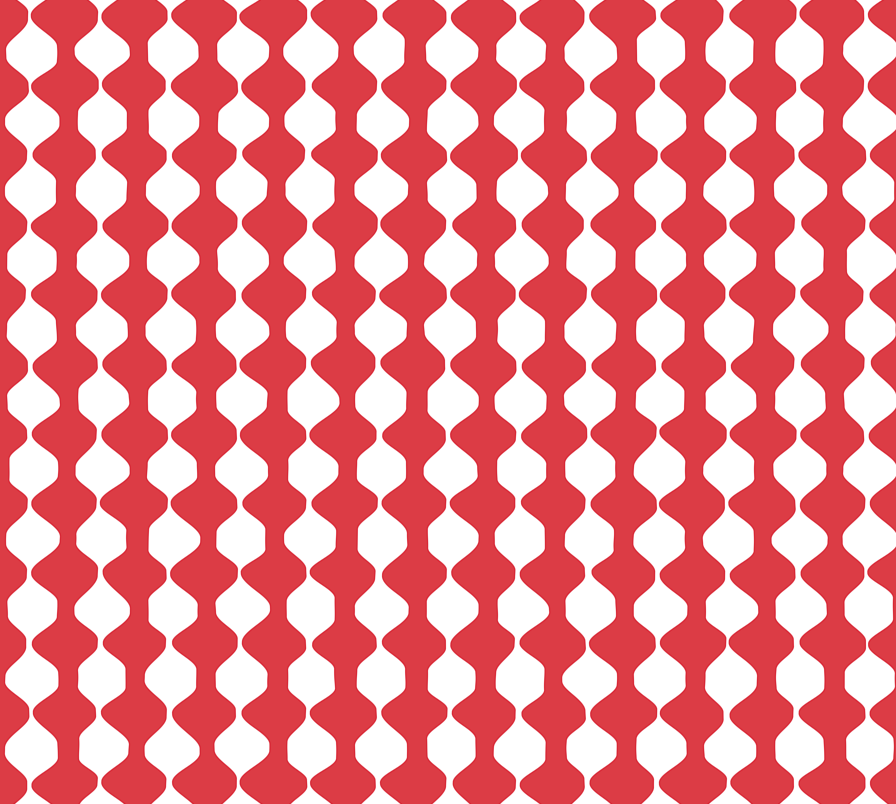
This pattern is drawn by a Shadertoy shader. Its source:

```glsl
#define COLUMNS 12.84
#define PHASE vec2(0.425, 0.30)
#define LEFT_REACH 0.325
#define RIGHT_REACH 0.405
#define REACH_VARIATION 0.07
#define NECK_HALF 0.034
#define NECK_SWAY 0.035
#define WOBBLE 0.022
#define RIM_WIDTH 0.012
#define RED vec3(0.863, 0.237, 0.27)
#define RIM_RED vec3(0.845, 0.15, 0.205)
#define WHITE vec3(1.0)

float hash(vec2 p) {
    vec3 q = fract(vec3(p.xyx) * 0.1031);
    q += dot(q, q.yzx + 33.33);
    return fract((q.x + q.y) * q.z);
}

vec2 gradientAt(vec2 cell) {
    float angle = 6.2832 * hash(cell + 71.0);
    return vec2(cos(angle), sin(angle));
}

float gradientNoise(vec2 p) {
    vec2 i = floor(p), f = fract(p);
    vec2 u = f * f * f * (f * (f * 6.0 - 15.0) + 10.0);
    vec2 e = vec2(0.0, 1.0);
    float bottom = mix(dot(gradientAt(i), f),
                       dot(gradientAt(i + e.yx), f - e.yx), u.x);
    float top = mix(dot(gradientAt(i + e.xy), f - e.xy),
                    dot(gradientAt(i + e.yy), f - e.yy), u.x);
    return mix(bottom, top, u.y);
}

// Left and right borders of one strand at height y, relative to its axis
vec2 strandEdges(float column, float y) {
    y += 0.07 * gradientNoise(vec2(column * 5.3 + 0.4, y * 0.9));
    float row = floor(y), f = y - row;
    float fromNeck = min(f, 1.0 - f);
    vec2 bead = vec2(column, row) + 40.0;
    vec2 neck = vec2(column, floor(y + 0.5)) + 90.0;

    // Pinched neck, shared by the beads above and below
    float sway = NECK_SWAY * (hash(neck) - 0.5);
    float halfNeck = NECK_HALF * mix(0.55, 1.35, hash(neck + 17.0));
    vec2 neckEdges = sway + vec2(-halfNeck, halfNeck);

    // Narrow beads have flat sides, wide ones come to a soft point
    vec2 pointed = vec2(hash(bead + 5.0), hash(bead + 23.0));
    vec2 reach = vec2(LEFT_REACH, RIGHT_REACH) + REACH_VARIATION * (pointed - 0.5);
    vec2 riseEnd = 0.34 + 0.12 * pointed + 0.03 * step(0.5, f);
    vec2 swell = smoothstep(vec2(0.05, 0.01), riseEnd, vec2(fromNeck));

    // Uneven hand-cut borders
    vec2 wobble = vec2(gradientNoise(vec2(column * 3.7 + 0.3, y * 3.0)),
                       gradientNoise(vec2(column * 3.7 + 50.6, y * 3.0)));
    return mix(neckEdges, reach * vec2(-1.0, 1.0), swell) + WOBBLE * wobble;
}

void mainImage(out vec4 fragColor, in vec2 fragCoord) {
    float pixel = COLUMNS / iResolution.x;
    vec2 p = fragCoord * pixel - PHASE;
    float column = floor(p.x + 0.5);
    float x = p.x - column;

    // Horizontal gaps turned into true distances by the border slope
    vec2 edges = strandEdges(column, p.y);
    vec2 slope = (strandEdges(column, p.y + 0.01) - edges) / 0.01;
    vec2 gaps = vec2(edges.x - x, x - edges.y) / sqrt(1.0 + slope * slope);
    float d = max(gaps.x, gaps.y);

    // White strands on red, with a thin deeper red rim
    float soft = 0.75 * pixel;
    float rim = 1.0 - smoothstep(RIM_WIDTH, RIM_WIDTH + 1.5 * soft, d);
    vec3 color = mix(RED, RIM_RED, rim);
    color = mix(WHITE, color, smoothstep(-soft, soft, d));
    fragColor = vec4(color, 1.0);
}
```
